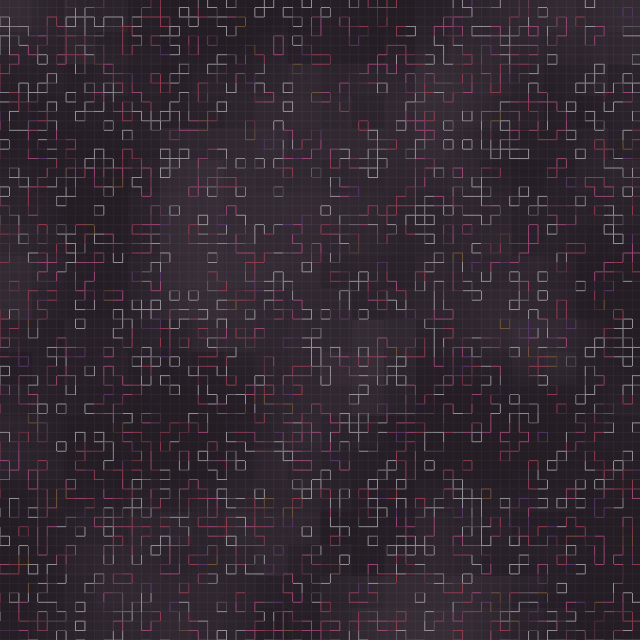
A WebGL 2 fragment shader for this pattern:

```glsl
#version 300 es
precision highp float;
// Thin white, pink and red outlines of random cell clusters on a dark plum grid.

uniform vec2 u_resolution;
out vec4 fragColor;

const float CELLS = 67.8;         // grid cells across the canvas
const float FILL_CHANCE = 0.33;   // share of cells that get outlined
const float LINE_WIDTH = 0.09;    // in cells

const vec3 DARK_PLUM = vec3(0.142, 0.112, 0.142);
const vec3 PALE_PLUM = vec3(0.215, 0.180, 0.215);
const vec3 GRID_TINT = vec3(0.038, 0.034, 0.042);
const vec3 WHITE  = vec3(0.64, 0.63, 0.66);
const vec3 PINK   = vec3(0.66, 0.29, 0.49);
const vec3 RED    = vec3(0.62, 0.24, 0.32);
const vec3 VIOLET = vec3(0.36, 0.22, 0.44);
const vec3 OCHRE  = vec3(0.48, 0.35, 0.22);

float hash(vec2 p, float seed) {
    return fract(sin(dot(p, vec2(127.1, 311.7)) + seed * 74.7) * 43758.5453);
}

float valueNoise(vec2 p, float seed) {
    vec2 i = floor(p);
    vec2 f = fract(p);
    f = f * f * (3.0 - 2.0 * f);
    float low = mix(hash(i, seed), hash(i + vec2(1, 0), seed), f.x);
    float high = mix(hash(i + vec2(0, 1), seed), hash(i + vec2(1, 1), seed), f.x);
    return mix(low, high, f.y);
}

// Cloudy brightness, partly stepped into square blocks.
float blockClouds(vec2 uv) {
    vec2 coarse = floor(uv * 20.0);
    float smoothCloud = valueNoise(uv * 6.0, 1.0);
    float steppedCloud = valueNoise(coarse * 0.37, 2.0);
    float blockGrain = hash(coarse, 3.0);
    return 0.45 * smoothCloud + 0.45 * steppedCloud + 0.10 * blockGrain;
}

float isFilled(vec2 cell) {
    return step(hash(cell, 4.0), FILL_CHANCE);
}

float filledNeighbours(vec2 cell) {
    return isFilled(cell + vec2(1, 0)) + isFilled(cell - vec2(1, 0))
         + isFilled(cell + vec2(0, 1)) + isFilled(cell - vec2(0, 1));
}

// Lone cells are mostly white; clusters are mostly pink and red.
vec3 outlineColour(vec2 cell) {
    float whiteChance = filledNeighbours(cell) < 0.5 ? 0.72 : 0.30;
    if (hash(cell, 5.0) < whiteChance) return WHITE;
    float pick = hash(cell, 6.0);
    if (pick < 0.42) return PINK;
    if (pick < 0.82) return RED;
    return pick < 0.94 ? VIOLET : OCHRE;
}

// Box-filtered coverage of a line at distance d, for a given pixel size.
float lineCoverage(float d, float width, float pixel) {
    float right = min(d + 0.5 * pixel, 0.5 * width);
    float left = max(d - 0.5 * pixel, -0.5 * width);
    return clamp((right - left) / pixel, 0.0, 1.0);
}

// Colour and opacity of the border between two adjoining cells.
vec4 border(vec2 a, vec2 b, float axisSeed) {
    float filledA = isFilled(a);
    if (filledA == isFilled(b)) return vec4(0.0);
    vec2 owner = filledA > 0.5 ? a : b;
    float strength = mix(0.25, 1.0, smoothstep(0.0, 0.55, hash(b, axisSeed)));
    return vec4(outlineColour(owner), strength);
}

void main() {
    vec2 uv = gl_FragCoord.xy / u_resolution;
    vec2 p = uv * CELLS;
    vec2 pixel = CELLS / u_resolution;
    vec2 cell = floor(p);
    vec2 nearest = floor(p + 0.5);
    vec2 offset = abs(p - nearest);
    vec2 cover = vec2(lineCoverage(offset.x, LINE_WIDTH, pixel.x),
                      lineCoverage(offset.y, LINE_WIDTH, pixel.y));

    // Background patches and faint full grid
    float cloud = smoothstep(0.30, 0.90, blockClouds(uv));
    vec3 colour = mix(DARK_PLUM, PALE_PLUM, cloud);
    colour += GRID_TINT * max(cover.x, cover.y);

    // Coloured borders on the nearest vertical and horizontal grid lines
    vec2 right = vec2(nearest.x, cell.y);
    vec2 upper = vec2(cell.x, nearest.y);
    vec4 vertical = border(right - vec2(1, 0), right, 7.0);
    vec4 horizontal = border(upper - vec2(0, 1), upper, 8.0);
    vec3 lit = max(mix(colour, vertical.rgb, vertical.a * cover.x),
                   mix(colour, horizontal.rgb, horizontal.a * cover.y));

    fragColor = vec4(lit, 1.0);
}
```
